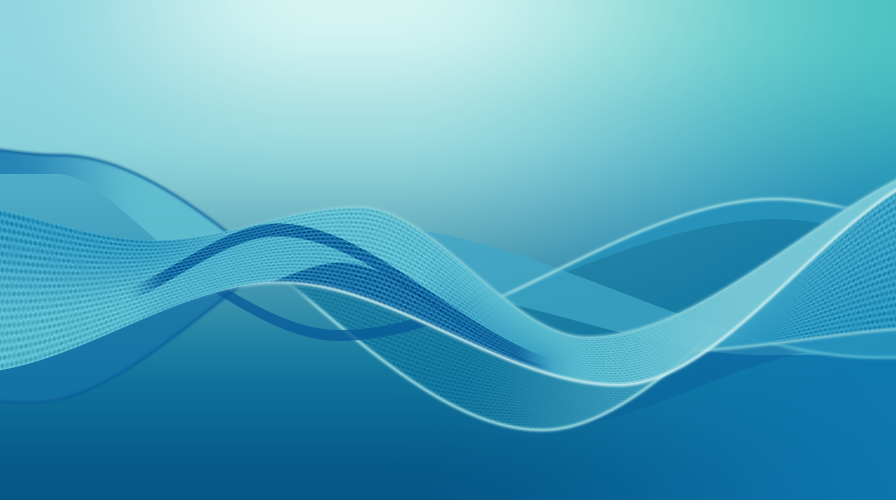
This background is drawn by a Shadertoy shader. Its source:

```glsl
// Translucent woven ribbons crossing a soft blue-to-mist backdrop.
// Each ribbon edge swings between turning points; the space between
// two edges is tinted, threaded with a fine mesh and rimmed with light.

const vec3 NIGHT = vec3(.02, .34, .53);
const vec3 INK = vec3(.03, .36, .60);
const vec3 DEEP = vec3(.07, .47, .62);
const vec3 AZURE = vec3(.16, .59, .75);
const vec3 HAZE = vec3(.36, .66, .73);
const vec3 AQUA = vec3(.36, .74, .82);
const vec3 PALE = vec3(.60, .85, .87);
const vec3 MIST = vec3(.84, .96, .95);
const vec3 TEAL = vec3(.27, .75, .75);
const vec2 MESH_CELLS = vec2(190., 20.); // threads along and across
const float MESH_DEPTH = .09;
const float RIM = .004; // rim width in canvas heights

float hash(vec2 p) {
  vec3 q = fract(p.xyx * .1031);
  q += dot(q, q.yzx + 33.33);
  return fract((q.x + q.y) * q.z);
}

// Height at x of a curve through four turning points
float swing(float x, vec4 at, vec4 height) {
  vec3 s = smoothstep(at.xyz, at.yzw, vec3(x));
  return height.x + dot(height.yzw - height.xyz, s);
}

// Signed distance to an edge, in pixels
float pixels(float d) {
  return d / max(length(vec2(dFdx(d), dFdy(d))), 1e-6);
}

// Smooth mask of the space between two edges
float band(float y, float low, float high) {
  return clamp(pixels(y - low) + .5, 0., 1.) * clamp(pixels(high - y) + .5, 0., 1.);
}

// Soft line along an edge
float rim(float y, float edge) {
  float d = pixels(y - edge) / max(RIM * iResolution.y, .75);
  return exp(-d * d);
}

// Woven dots, faded where too fine to draw
float mesh(float x, float across) {
  vec2 cell = vec2(x, across) * MESH_CELLS;
  vec2 fine = fwidth(cell);
  cell.x += .5 * floor(cell.y);
  vec2 thread = cos(6.2832 * cell);
  float visible = 1. - smoothstep(.3, .65, max(fine.x, fine.y));
  float sparkle = .6 + .8 * hash(floor(cell) + 70.);
  return MESH_DEPTH * visible * sparkle * dot(thread, vec2(.4, .6));
}

// Fades in after one x and out before another
float span(float x, float from, float to) {
  return smoothstep(from, from + .05, x) * (1. - smoothstep(to - .05, to, x));
}

void tint(inout vec3 col, vec3 paint, float amount) {
  col = mix(col, paint, amount);
}

vec3 backdrop(float x, float y) {
  vec3 c = mix(NIGHT, DEEP, smoothstep(0., .32, y));
  tint(c, HAZE, smoothstep(.22, .56, y));
  tint(c, PALE, smoothstep(.46, .74, y));
  tint(c, MIST, smoothstep(.66, 1., y));
  tint(c, AQUA, .55 * (1. - smoothstep(0., .36, x)) * smoothstep(.4, 1., y));
  vec3 side = mix(vec3(.05, .47, .69), TEAL, smoothstep(.4, .95, y));
  return mix(c, side, .95 * smoothstep(.42, 1.05, x));
}

void mainImage(out vec4 fragColor, in vec2 fragCoord) {
  vec2 uv = fragCoord / iResolution.xy;
  float x = uv.x, y = uv.y;

  // Ribbon edges
  float top = swing(x, vec4(.175, .40, .655, 1.12), vec4(.519, .586, .326, .702));
  top += .081 * (1. - smoothstep(-.08, .175, x));
  float low = swing(x, vec4(-.04, .3125, .69, 1.087), vec4(.253, .435, .23, .674));
  float sweep = swing(x, vec4(-.05, .065, .605, 1.04), vec4(.707, .69, .14, .616));
  float loop = swing(x, vec4(.08, .378, .866, 1.04), vec4(.535, .318, .602, .56));
  float keel = swing(x, vec4(-.1, .035, .42, 1.), vec4(.21, .195, .55, .9));
  float inner = swing(x, vec4(.09, .31, .66, 1.), vec4(.40, .553, .27, .2));
  float pleat = swing(x, vec4(.26, .38, .62, 1.), vec4(.42, .475, .27, .2));
  float fold = mix(.652, .45, smoothstep(.06, .25, x));
  float veil = mix(.55, .285, smoothstep(.40, .98, x));
  float veilLow = mix(.42, .29, smoothstep(.45, .85, x));
  float shelf = mix(.298, .345, smoothstep(.75, 1.05, x));
  float shade = mix(.14, .305, smoothstep(.60, .95, x));
  float across = (y - low) / max(top - low, .03);
  float weave = mesh(x, across);
  vec3 col = backdrop(x, y);

  // Back right: arch, pale veil, shadow and tail
  float arch = span(x, .5, .99);
  tint(col, DEEP, .65 * arch * band(y, top, loop));
  tint(col, AZURE, .8 * arch * band(y, loop - .04 * smoothstep(.5, .85, x), loop));
  tint(col, mix(AZURE, AQUA, .45), .75 * span(x, .42, .94) * band(y, veilLow, veil));
  tint(col, INK, .4 * span(x, .62, .92) * band(y, shade, min(sweep, shelf)));
  tint(col, AZURE, .8 * smoothstep(.8, .9, x) * band(y, veil, shelf));
  tint(col, AQUA, .7 * smoothstep(.78, .9, x) * rim(y, veil));

  // Back left: sweeping panel and dark keel
  float left = 1. - smoothstep(.25, .30, x);
  tint(col, AZURE, .55 * left * band(y, top, min(fold, sweep)));
  vec3 panel = mix(vec3(.09, .47, .69), AQUA, smoothstep(0., .17, x));
  tint(col, panel, .85 * left * band(y, max(fold, top), sweep));
  tint(col, INK, .6 * left * rim(y, sweep));
  tint(col, mix(INK, AZURE, .4), .75 * band(y, keel, low));
  tint(col, INK, .6 * left * rim(y, keel));

  // Lower swoop and the loop through it
  vec3 swoop = mix(DEEP, AQUA, .65 * smoothstep(.50, .72, x)) + .6 * weave;
  tint(col, swoop, .75 * band(y, sweep, low));
  tint(col, PALE, .85 * span(x, .31, .82) * rim(y, sweep));
  tint(col, INK, .8 * span(x, .2, .56) * band(y, loop, loop + .022));
  tint(col, PALE, .8 * span(x, .53, .97) * rim(y, loop));

  // Main woven ribbon
  float upper = smoothstep(.2, 1., across);
  vec3 cloth = mix(AQUA, AZURE, upper * (1. - smoothstep(.15, .32, x)));
  tint(cloth, AZURE, .6 * span(x, .46, .65) * (1. - upper));
  tint(cloth, PALE, .55 * smoothstep(.64, .85, x));
  tint(col, cloth + weave, .92 * band(y, low, top));

  // Inner folds
  float inside = span(x, .14, .62);
  vec3 darkWeave = INK + 1.5 * weave;
  tint(col, mix(AZURE, AQUA, .6) + weave, .7 * inside * band(y, low, inner));
  tint(col, darkWeave, .8 * inside * band(y, max(low, inner - .026), inner));
  tint(col, darkWeave, .75 * span(x, .27, .62) * band(y, low, pleat));

  // Front right panel
  float rise = (y - shelf) / max(low - shelf, .03);
  vec3 front = mix(AZURE, AQUA, .4 * rise) + mesh(x, rise);
  float right = smoothstep(.76, .80, x);
  tint(col, front, .9 * right * band(y, shelf, low));
  tint(col, PALE, .6 * right * rim(y, shelf));

  // Lit rims
  tint(col, PALE, .5 * smoothstep(.15, .5, x) * rim(y, top));
  tint(col, MIST, .75 * smoothstep(.18, .4, x) * rim(y, low));
  fragColor = vec4(clamp(col, 0., 1.), 1.);
}
```
